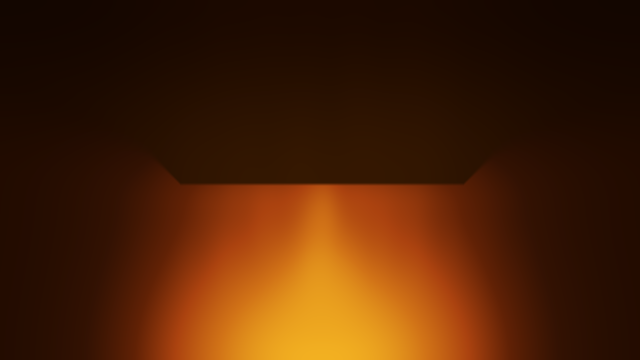
A Shadertoy shader for this background:

```glsl
// A dark bevelled panel hangs over an amber glow rising from the lower edge.
// A scalar heat field is mapped through a colour ramp, then covered by the
// panel, whose outline sharpens at its base and dissolves along its shoulders.

#define PANEL_BASE 0.488
#define PANEL_HALF 0.393
#define SHOULDER_X 0.475
#define SHOULDER_SLOPE 0.6
#define CENTER_X 0.006
#define GLOW_WIDTH 0.54
#define GLOW_FALLOFF 2.4
#define PLUME_GAIN 0.14
#define STREAK_GAIN 0.035

vec2 hashGradient(vec2 cell) {
    vec2 h = vec2(dot(cell, vec2(127.1, 311.7)), dot(cell, vec2(269.5, 183.3)));
    return 2.0 * fract(sin(h) * 43758.5) - 1.0;
}

float gradientNoise(vec2 p) {
    vec2 i = floor(p), f = fract(p);
    vec2 u = f * f * f * (f * (f * 6.0 - 15.0) + 10.0);
    vec2 e = vec2(0.0, 1.0);
    float a = dot(hashGradient(i), f);
    float b = dot(hashGradient(i + e.yx), f - e.yx);
    float c = dot(hashGradient(i + e.xy), f - e.xy);
    float d = dot(hashGradient(i + e.yy), f - e.yy);
    return mix(mix(a, b, u.x), mix(c, d, u.x), u.y);
}

// Ember brown through orange to yellow
vec3 heatRamp(float heat) {
    vec3 c = mix(vec3(0.125, 0.042, 0.0), vec3(0.20, 0.07, 0.01), clamp(heat / 0.2, 0.0, 1.0));
    c = mix(c, vec3(0.38, 0.13, 0.02), clamp((heat - 0.2) / 0.2, 0.0, 1.0));
    c = mix(c, vec3(0.67, 0.26, 0.06), clamp((heat - 0.4) / 0.2, 0.0, 1.0));
    c = mix(c, vec3(0.82, 0.45, 0.09), clamp((heat - 0.6) / 0.2, 0.0, 1.0));
    return mix(c, vec3(0.95, 0.69, 0.13), clamp((heat - 0.8) / 0.2, 0.0, 1.0));
}

// Broad glow, narrow central plume and faint vertical streaks
float heatField(vec2 p) {
    float strength = mix(1.0, 0.62, smoothstep(0.0, 0.45, p.y));
    float glow = strength * exp(-pow(abs(p.x) / GLOW_WIDTH, GLOW_FALLOFF));
    float plumeWidth = mix(0.13, 0.045, smoothstep(0.1, 0.5, p.y));
    float plume = PLUME_GAIN * exp(-pow(p.x / plumeWidth, 2.0)) * smoothstep(0.05, 0.3, p.y);
    plume *= 1.0 - 0.4 * smoothstep(0.38, 0.5, p.y);
    float streak = gradientNoise(vec2(p.x * 13.0 + 3.0, p.y * 4.0));
    glow += STREAK_GAIN * streak * glow * smoothstep(0.1, 0.35, p.y);
    return (glow + plume) * (1.0 - smoothstep(0.42, 0.78, p.y));
}

// Coverage of the panel, with softness growing toward the sides
float panelMask(vec2 p) {
    float x = abs(p.x);
    float bevel = PANEL_BASE + x - PANEL_HALF;
    float shoulder = PANEL_BASE + SHOULDER_X - PANEL_HALF + (x - SHOULDER_X) * SHOULDER_SLOPE;
    float outline = max(PANEL_BASE, min(bevel, shoulder));
    float softness = mix(0.006, 0.07, smoothstep(0.40, 0.66, x));
    return smoothstep(-softness, softness, p.y - outline);
}

vec3 panelColor(vec2 p) {
    vec3 shadow = mix(vec3(0.125, 0.045, 0.0), vec3(0.075, 0.022, 0.0), smoothstep(0.5, 1.0, p.y));
    vec3 warm = mix(vec3(0.205, 0.092, 0.004), vec3(0.11, 0.036, 0.0), smoothstep(0.5, 1.0, p.y));
    float grain = gradientNoise(vec2(p.x * 9.0, p.y * 2.0));
    warm *= 1.0 + 0.06 * grain;
    return mix(shadow, warm, exp(-pow(abs(p.x) / 0.52, 3.0)));
}

void mainImage(out vec4 fragColor, in vec2 fragCoord) {
    vec2 p = (fragCoord - vec2(0.5 * iResolution.x, 0.0)) / iResolution.y;
    p.x -= CENTER_X;

    // Glowing backdrop, darker toward the top
    vec3 color = heatRamp(heatField(p));
    color *= mix(1.0, 0.55, smoothstep(0.5, 1.0, p.y));

    color = mix(color, panelColor(p), panelMask(p));
    fragColor = vec4(color, 1.0);
}
```
